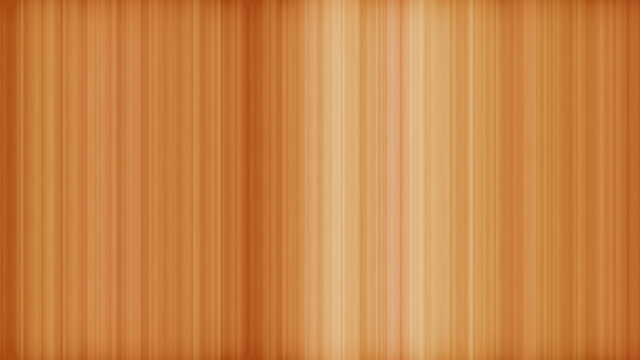
Reproduce this texture procedurally as a WebGL 1 fragment shader.

```glsl
precision highp float;

uniform vec2 u_resolution;

// Colours from dark to light
const vec3 DARK_WOOD = vec3(0.68, 0.33, 0.10);
const vec3 MID_WOOD = vec3(0.81, 0.53, 0.27);
const vec3 LIGHT_WOOD = vec3(0.89, 0.735, 0.545);

// Broad tone across the board, left to right: 0 dark, 0.5 mid, 1 light
const mat4 BROAD_TONES = mat4(
  0.30, 0.53, 0.63, 0.41,
  0.47, 0.47, 0.21, 0.54,
  0.84, 0.79, 0.90, 0.62,
  0.47, 0.41, 0.39, 0.22);

// Streaks
const int STREAK_OCTAVES = 5;
const float STREAK_FREQUENCY = 13.0;
const float STREAK_GAIN = 2.2;
const float STREAK_STRENGTH = 0.17;
const float RED_SHIFT = 0.035;

// Sparse thin lines
const float LINE_CELLS = 130.0;
const float LINE_RARITY = 0.86;
const float LINE_STRENGTH = 0.13;

// Fibre flecks and burnt border
const vec2 FIBRE_SCALE = vec2(260.0, 24.0);
const float FIBRE_STRENGTH = 0.035;
const float BORDER_WIDTH = 0.038;
const float BORDER_STRENGTH = 0.27;

float hash(float p) {
  p = fract(p * 0.1031);
  p *= p + 33.33;
  p *= p + p;
  return fract(p);
}

float noise(float x) {
  float cell = floor(x);
  return mix(hash(cell), hash(cell + 1.0), smoothstep(0.0, 1.0, x - cell));
}

float noise2(vec2 p) {
  float column = floor(p.x);
  float left = noise(p.y + column * 37.0);
  float right = noise(p.y + (column + 1.0) * 37.0);
  return mix(left, right, smoothstep(0.0, 1.0, p.x - column));
}

// Fades detail too fine for the canvas
float detailFade(float frequency) {
  return 1.0 - smoothstep(0.6, 1.2, frequency / u_resolution.x);
}

float broadTone(float x) {
  float tone = 0.0;
  for (int i = 0; i < 4; i++) {
    for (int j = 0; j < 4; j++) {
      float stop = float(i * 4 + j);
      tone += BROAD_TONES[i][j] * (1.0 - smoothstep(0.0, 1.0, abs(x * 15.0 - stop)));
    }
  }
  return tone;
}

float streaks(float x) {
  float sum = 0.0;
  float frequency = STREAK_FREQUENCY;
  for (int i = 0; i < STREAK_OCTAVES; i++) {
    float offset = 71.3 * float(i + 1);
    sum += (noise(x * frequency + offset) - 0.5) * detailFade(frequency);
    frequency *= STREAK_GAIN;
  }
  return sum * STREAK_STRENGTH;
}

float thinLines(float x) {
  float p = x * LINE_CELLS;
  float cell = floor(p);
  float present = step(LINE_RARITY, hash(cell + 411.0));
  float side = hash(cell + 823.0) < 0.5 ? -1.0 : 1.0;
  float profile = 1.0 - smoothstep(0.1, 0.4, abs(p - cell - 0.5));
  return present * side * profile * LINE_STRENGTH;
}

// Darkening toward the four edges, uneven from streak to streak
float border(vec2 uv) {
  vec2 size = vec2(u_resolution.x / u_resolution.y, 1.0);
  vec2 edge = min(uv, 1.0 - uv) * size;
  vec2 burn = exp(-edge / BORDER_WIDTH);
  burn.y *= 0.65 + 0.7 * noise(uv.x * 45.0 + 19.0);
  return (burn.x + burn.y) * BORDER_STRENGTH;
}

vec3 woodColour(float tone) {
  vec3 lower = mix(DARK_WOOD, MID_WOOD, clamp(tone * 2.0, -0.15, 1.0));
  return mix(lower, LIGHT_WOOD, clamp(tone * 2.0 - 1.0, 0.0, 1.1));
}

void main() {
  vec2 uv = gl_FragCoord.xy / u_resolution;
  float tone = broadTone(uv.x) + streaks(uv.x) + thinLines(uv.x) - border(uv);
  tone += (noise2(uv * FIBRE_SCALE) - 0.5) * FIBRE_STRENGTH * detailFade(FIBRE_SCALE.x);

  vec3 colour = woodColour(tone);
  colour.g -= (noise(uv.x * 21.0 + 57.0) - 0.5) * RED_SHIFT;
  gl_FragColor = vec4(colour, 1.0);
}
```
